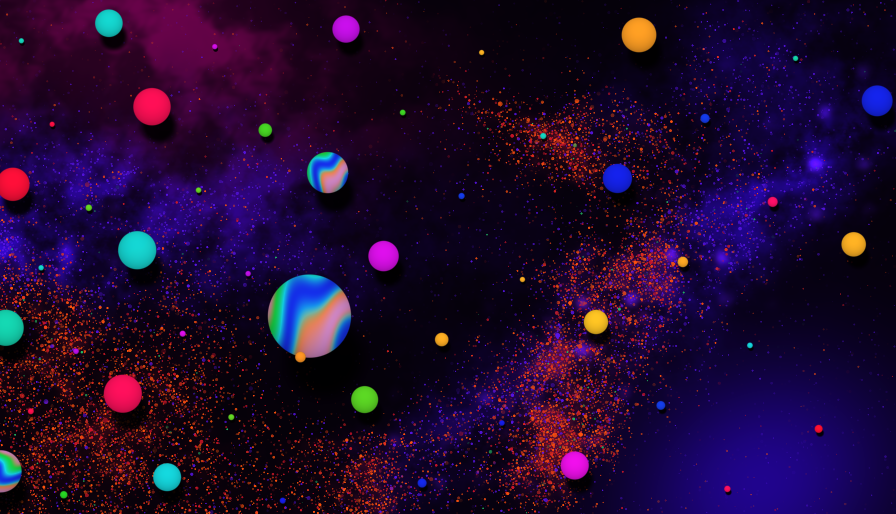
A Shadertoy shader for this background:

```glsl
#define SPHERES 50
#define LARGE_SPHERES 19
#define GRAIN_LAYERS 5
#define GRAIN_SCALE 185.0
#define HALO_SCALE 11.0
#define VOID_COLOR vec3(0.018, 0.002, 0.035)
#define INDIGO vec3(0.15, 0.02, 0.72)
#define PLUM vec3(0.34, 0.01, 0.22)
#define EMBER vec3(1.00, 0.33, 0.05)
#define VIOLET vec3(0.34, 0.08, 0.90)
#define SHADOW_OFFSET vec2(0.35, -1.0)

vec4 hash4(vec2 p) {
    vec4 q = fract(p.xyxy * vec4(0.1031, 0.1030, 0.0973, 0.1099));
    q += dot(q, q.wzxy + 33.33);
    return fract((q.xxyz + q.yzzw) * q.zywx);
}

mat2 rotation(float a) {
    float c = cos(a), s = sin(a);
    return mat2(c, -s, s, c);
}

// Layered, bent sines in the range 0 to 1
float sines(vec2 p) {
    float sum = 0.0, amp = 0.25;
    for (int i = 0; i < 5; i++) {
        sum += amp * sin(p.x + 1.6 * sin(p.y)) * cos(p.y * 0.8 + sin(p.x * 0.7));
        p = rotation(0.9) * p * 1.85 + 2.3;
        amp *= 0.65;
    }
    return clamp(0.5 + sum, 0.0, 1.0);
}

// Soft elliptical mass with its long axis at the given angle
float cloud(vec2 p, vec2 centre, vec2 radii, float angle) {
    vec2 q = rotation(angle) * (p - centre) / radii;
    return exp(-dot(q, q));
}

vec3 hueColor(float h) {
    vec3 c = clamp(abs(mod(h * 6.0 + vec3(0.0, 4.0, 2.0), 6.0) - 3.0) - 1.0, 0.0, 1.0);
    return mix(vec3(0.08, 0.06, 0.14), vec3(1.0, 0.84, 0.92), c);
}

// One jittered dot per cell; dense areas fill more cells
void addGrains(inout vec3 col, vec2 p, float scale, float density, float ember, float seed) {
    vec2 g = rotation(0.5 + seed) * p * scale + 400.0;
    vec4 h = hash4(floor(g) + seed * 17.0);
    vec4 k = hash4(floor(g) + seed * 31.0 + 7.0);
    float aa = 0.5 * scale / iResolution.y;
    float radius = mix(0.15, 0.40, h.z);
    float dotMask = smoothstep(radius + aa, radius - aa, length(fract(g) - mix(vec2(0.38), vec2(0.62), h.xy)));
    dotMask *= smoothstep(0.0, 0.06, density - h.w);
    vec3 warm = mix(vec3(0.80, 0.08, 0.16), EMBER, smoothstep(0.1, 0.8, k.y));
    vec3 tint = mix(VIOLET, warm, step(k.x, ember));
    tint = mix(tint, vec3(0.14, 0.75, 0.40), step(0.992, k.w));
    col = mix(col, tint, dotMask * mix(0.35, 1.0, k.z));
}

// Smooth bands of cyan, blue and warm paint
vec3 marble(vec2 q, float seed) {
    q = rotation(seed * 2.0 - 0.6) * q;
    float bend = q.y * 3.2 + 1.1 * sin(q.x * 2.1 + seed * 6.0) + 0.5 * sin(q.x * 4.0 - q.y * 3.0);
    vec3 cool = hueColor(0.50 + 0.14 * sin(bend * 1.3 + 1.0));
    vec3 warm = mix(vec3(0.95, 0.50, 0.25), vec3(0.85, 0.55, 0.80), 0.5 + 0.5 * sin(bend * 2.0));
    return mix(cool, warm, smoothstep(-0.1, 0.8, sin(bend + 3.6)));
}

void addSphere(inout vec3 col, vec2 p, vec2 centre, float radius, float hue, float seed) {
    vec2 q = (p - centre) / radius;
    float d = length(q);
    col *= 1.0 - 0.9 * smoothstep(1.2, 0.65, length(q - SHADOW_OFFSET));
    if (d > 1.5) return;
    vec3 paint = mix(hueColor(hue), marble(q, seed), smoothstep(0.037, 0.040, radius));
    float light = 0.75 + 0.25 * sqrt(max(0.0, 1.0 - d * d)) + 0.08 * q.y;
    float aa = 0.8 / (iResolution.y * radius);
    col = mix(col, paint * light, smoothstep(1.0 + aa, 1.0 - aa, d));
}

void mainImage(out vec4 fragColor, in vec2 fragCoord) {
    vec2 p = fragCoord / iResolution.y;
    float aspect = iResolution.x / iResolution.y;
    vec2 w = p + 0.13 * (vec2(sines(p * 8.0), sines(p.yx * 9.0 + 3.0)) - 0.5);
    float patches = smoothstep(0.25, 0.75, sines(p * 12.0 + 1.0));
    float clumps = smoothstep(0.2, 0.8, sines(p * 38.0 + 4.0));

    // Glowing gas
    float lane = cloud(w, vec2(1.28, 0.43), vec2(0.58, 0.11), 0.68)
        + 0.6 * cloud(w, vec2(1.56, 0.69), vec2(0.28, 0.035), 0.5);
    float blue = 0.70 * lane
        + 0.75 * cloud(w, vec2(0.22, 0.59), vec2(0.50, 0.14), -0.1)
        + 0.70 * cloud(w, vec2(0.05, 0.51), vec2(0.22, 0.03), -0.1)
        + 0.35 * cloud(w, vec2(1.45, 0.85), vec2(0.28, 0.14), 0.4);
    float haze = cloud(p, vec2(1.48, 0.06), vec2(0.27, 0.22), 0.5);
    float plum = cloud(w, vec2(0.28, 0.95), vec2(0.42, 0.25), -0.3);

    // Ember dust
    float dust = 1.10 * cloud(w, vec2(1.17, 0.35), vec2(0.29, 0.12), 1.1)
        + 1.20 * cloud(w, vec2(1.07, 0.17), vec2(0.11, 0.08), 0.8)
        + 0.75 * cloud(w, vec2(0.12, 0.22), vec2(0.36, 0.24), -0.4)
        + 0.85 * cloud(w, vec2(1.07, 0.72), vec2(0.14, 0.07), -0.2)
        + 0.75 * cloud(w, vec2(0.70, 0.04), vec2(0.14, 0.09), 0.5);
    dust *= (0.5 + 0.55 * patches) * (0.65 + 0.5 * clumps);

    vec3 col = VOID_COLOR;
    col += INDIGO * (blue * (0.15 + 0.6 * patches + 0.3 * clumps) + 0.72 * haze);
    col += PLUM * plum * (0.45 + 0.7 * patches);
    col = mix(col, vec3(0.50, 0.07, 0.15), 0.6 * clamp(dust * dust, 0.0, 1.0));

    // Soft violet halos around scattered stars
    vec2 g = p * HALO_SCALE;
    vec4 star = hash4(floor(g) + 5.0);
    float toStar = length(fract(g) - mix(vec2(0.35), vec2(0.65), star.xy));
    float halo = smoothstep(0.35, 0.0, toStar) * step(0.5, star.z);
    col += VIOLET * halo * halo * (0.6 * lane + 0.15 * blue);

    // Fine to coarse grains
    float density = clamp(0.04 + 0.85 * dust + 0.25 * blue * patches, 0.0, 0.95);
    float ember = (dust + 0.03) / (dust + 0.35 * blue + 0.08);
    float scale = GRAIN_SCALE;
    for (int i = 0; i < GRAIN_LAYERS; i++) {
        addGrains(col, p, scale, density, ember, float(i));
        scale *= 0.82;
        density *= 0.66;
    }

    // Spheres on a low-discrepancy sequence, thinning to the right
    for (int i = 0; i < SPHERES; i++) {
        float n = float(i);
        vec4 h = hash4(vec2(n + 3.0, n * 1.7 + 11.0));
        vec2 spot = fract(vec2(0.455, 0.385) + n * vec2(0.7549, 0.5698));
        vec2 centre = vec2(pow(spot.x, 1.35) * aspect, spot.y);
        float radius = i < LARGE_SPHERES ? mix(0.022, 0.044, h.z) : mix(0.005, 0.014, h.z * h.z);
        if (i == 0) radius = 0.081;
        float hue = fract(floor(fract(n * 0.618) * 6.0) / 6.0 + 0.05 * h.x - 0.06);
        addSphere(col, p, centre, radius, hue, h.w);
    }
    fragColor = vec4(clamp(col, 0.0, 1.0), 1.0);
}
```
